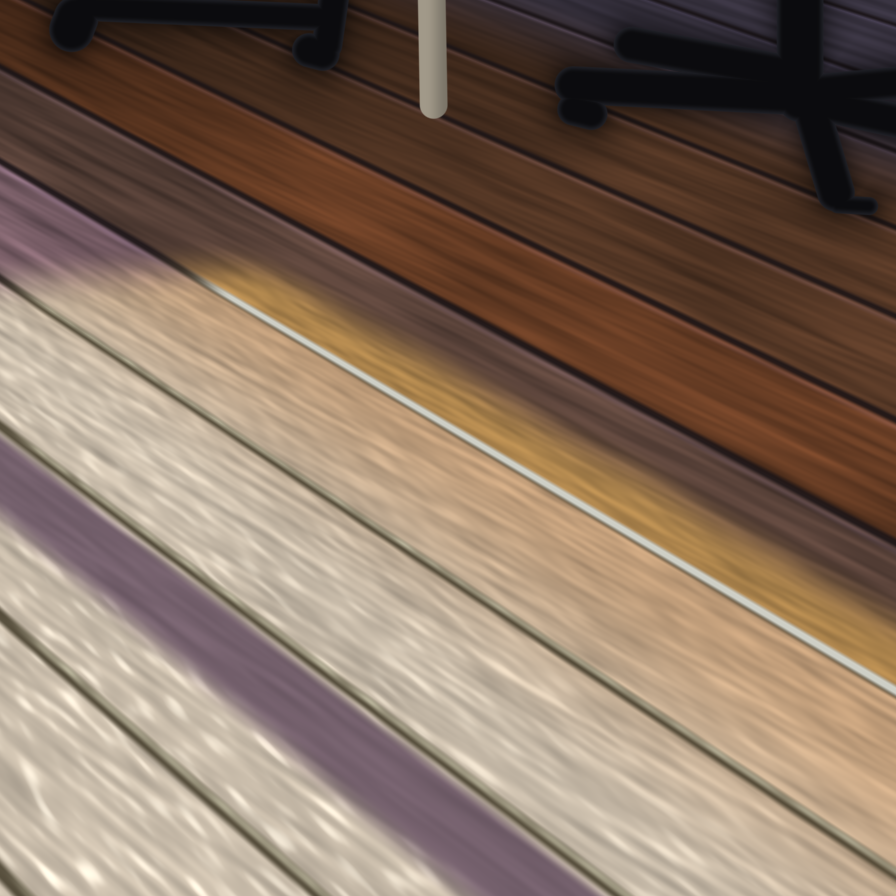
Write a WebGL 2 fragment shader that draws this texture.

```glsl
#version 300 es
precision highp float;
// Wooden deck planks in perspective, crossed by sunlight and soft shadows.
// A projective map gives plank coordinates; gradient noise adds grain and glints,
// and capsule distances draw the furniture feet along the top.
uniform vec2 u_resolution;
out vec4 fragColor;

vec2 hashGradient(vec2 cell) {
  vec2 h = vec2(dot(cell, vec2(127.1, 311.7)), dot(cell, vec2(269.5, 183.3)));
  return 2.0 * fract(sin(h) * 43758.5) - 1.0;
}

float gradientNoise(vec2 p) {
  vec2 i = floor(p), f = p - i, s = f * f * (3.0 - 2.0 * f);
  vec2 e = vec2(1.0, 0.0);
  float a = dot(hashGradient(i), f);
  float b = dot(hashGradient(i + e), f - e);
  float c = dot(hashGradient(i + e.yx), f - e.yx);
  float d = dot(hashGradient(i + 1.0), f - 1.0);
  return mix(mix(a, b, s.x), mix(c, d, s.x), s.y);
}

float capsule(vec2 p, vec2 a, vec2 b, float radius) {
  vec2 pa = p - a, ba = b - a;
  return length(pa - ba * clamp(dot(pa, ba) / dot(ba, ba), 0.0, 1.0)) - radius;
}

float band(float d, float halfWidth, float soft) {
  return 1.0 - smoothstep(halfWidth - soft, halfWidth + soft, abs(d));
}

// Dark wheeled bases, with y measured down from the top edge.
float furniture(vec2 p) {
  float d = capsule(p, vec2(0.08, 0.033), vec2(0.085, 0.02), 0.026);
  d = min(d, capsule(p, vec2(0.09, 0.008), vec2(0.37, 0.02), 0.016));
  d = min(d, capsule(p, vec2(0.375, -0.02), vec2(0.365, 0.05), 0.018));
  d = min(d, capsule(p, vec2(0.345, 0.056), vec2(0.36, 0.06), 0.02));
  d = min(d, capsule(p, vec2(0.893, -0.05), vec2(0.893, 0.11), 0.027));
  d = min(d, capsule(p, vec2(0.905, 0.12), vec2(0.933, 0.215), 0.022));
  d = min(d, capsule(p, vec2(0.935, 0.228), vec2(0.97, 0.23), 0.011));
  d = min(d, capsule(p, vec2(0.64, 0.095), vec2(0.88, 0.107), 0.022));
  d = min(d, capsule(p, vec2(0.64, 0.122), vec2(0.66, 0.127), 0.019));
  d = min(d, capsule(p, vec2(0.705, 0.05), vec2(0.87, 0.08), 0.021));
  d = min(d, capsule(p, vec2(0.92, 0.10), vec2(1.05, 0.088), 0.019));
  return min(d, capsule(p, vec2(0.91, 0.115), vec2(1.05, 0.145), 0.02));
}

void main() {
  vec2 p = gl_FragCoord.xy / u_resolution;
  p.y = 1.0 - p.y;
  float px = 1.0 / u_resolution.y;

  // Floor plane: whole values of across are seams, along follows the boards
  float depth = p.y + 0.05 * p.x + 0.963;
  float across = 11.2 * (1.0 + 0.561 * p.x) / depth - 8.8;
  float along = (p.x - 1.13) / depth;
  float aa = fwidth(across);
  float board = floor(across);
  float seam = across - round(across);

  // Grain: long streaks, fine fibres and short ripples
  float skew = across - 0.5 * along;
  float streak = gradientNoise(vec2(along * 5.0 + board * 7.3, across * 10.0));
  float fibre = gradientNoise(vec2(along * 14.0, skew * 22.0));
  fibre *= 1.0 - smoothstep(0.2, 0.6, aa * 22.0);
  float ripple = gradientNoise(vec2(along * 42.0 + skew * 9.0, skew * 15.0));
  float patchy = gradientNoise(p * 4.0 + 3.0);

  // Sunlight between the upper shadow and a narrow violet shadow
  float edge = 1.43 + 0.07 * gradientNoise(vec2(p.x * 9.0, 2.0));
  float sun = 1.0 - smoothstep(edge - 0.24, edge + 0.22, across);
  sun *= smoothstep(0.285, 0.35, p.y + 0.08 * p.x);
  float stripe = smoothstep(-1.62, -1.42, across) * (1.0 - smoothstep(-1.12, -1.03, across));

  // Shaded wood, from violet gray on the left to cool reflections at the top
  vec3 shade = mix(vec3(0.35, 0.26, 0.225), vec3(0.40, 0.235, 0.14), smoothstep(1.98, 2.02, across));
  shade = mix(shade, vec3(0.33, 0.215, 0.145), smoothstep(2.98, 3.02, across));
  shade = mix(vec3(0.47, 0.365, 0.40), shade, smoothstep(0.95, 1.05, across));
  shade *= mix(0.68, 1.0, smoothstep(0.0, 0.3, p.y));
  shade = mix(shade, vec3(0.22, 0.21, 0.28), smoothstep(5.0, 6.5, across) * 0.85);
  shade *= 1.0 + 0.38 * streak + 0.25 * fibre + 0.2 * patchy;

  // Sunlit wood, paler towards the viewer
  vec3 lit = mix(vec3(0.79, 0.74, 0.67), vec3(0.75, 0.61, 0.47), smoothstep(-0.9, 0.9, across + 0.5 * p.x - 0.4));
  lit = mix(lit, vec3(0.68, 0.52, 0.30), smoothstep(0.97, 1.06, across));
  lit *= 1.0 + 0.13 * streak + 0.22 * fibre + 0.12 * ripple + 0.06 * patchy;
  float gloss = smoothstep(0.0, 0.55, ripple + 0.3 * fibre) * smoothstep(0.8, -3.0, across);
  lit += gloss * vec3(0.18, 0.19, 0.19);
  vec3 violet = vec3(0.43, 0.35, 0.405) * (1.0 + 0.12 * streak + 0.12 * fibre);
  lit = mix(lit, violet, stripe * 0.94);
  vec3 color = mix(shade, lit, sun);

  // Seams: dark grooves, with a broken bright bevel in the sun
  float wear = gradientNoise(vec2(along * 48.0, round(across) * 5.0));
  float groove = band(seam + 0.012 * sun, 0.034, 0.012 + aa);
  color = mix(color, mix(vec3(0.10, 0.075, 0.085), vec3(0.27, 0.24, 0.17), sun), groove * 0.86);
  float bevel = band(seam - 0.006 - 0.008 * wear, 0.017, 0.008 + aa);
  float topSeam = band(across - 1.0, 0.25, 0.05);
  bevel = max(bevel * (0.65 + 0.6 * wear), topSeam * band(seam, 0.03, 0.008 + aa) * 0.9);
  vec3 glint = mix(vec3(0.76, 0.74, 0.64), vec3(0.86, 0.87, 0.84), topSeam);
  float seamSun = sun * smoothstep(0.0, 0.06, p.x - 0.2 * topSeam);
  color = mix(color, glint, clamp(bevel, 0.0, 1.0) * seamSun);
  color += vec3(0.07, 0.06, 0.09) * band(seam + 0.065, 0.02, 0.015 + aa) * (1.0 - sun);

  // Feet with soft contact shade, then the pale post
  float feet = furniture(p);
  color *= 1.0 - 0.4 * exp(-max(feet, 0.0) * 55.0);
  vec3 black = mix(vec3(0.045, 0.045, 0.055), vec3(0.12, 0.125, 0.15), smoothstep(-0.008, 0.0, feet));
  color = mix(color, black, smoothstep(px, -px, feet + 0.001));
  float post = capsule(p, vec2(0.481, -0.05), vec2(0.484, 0.117), 0.0155);
  vec3 pale = vec3(0.60, 0.57, 0.51) * (0.8 + 0.25 * smoothstep(0.5, 0.475, p.x));
  color = mix(color, pale, smoothstep(px, -px, post));

  fragColor = vec4(clamp(color, 0.0, 1.0), 1.0);
}
```
